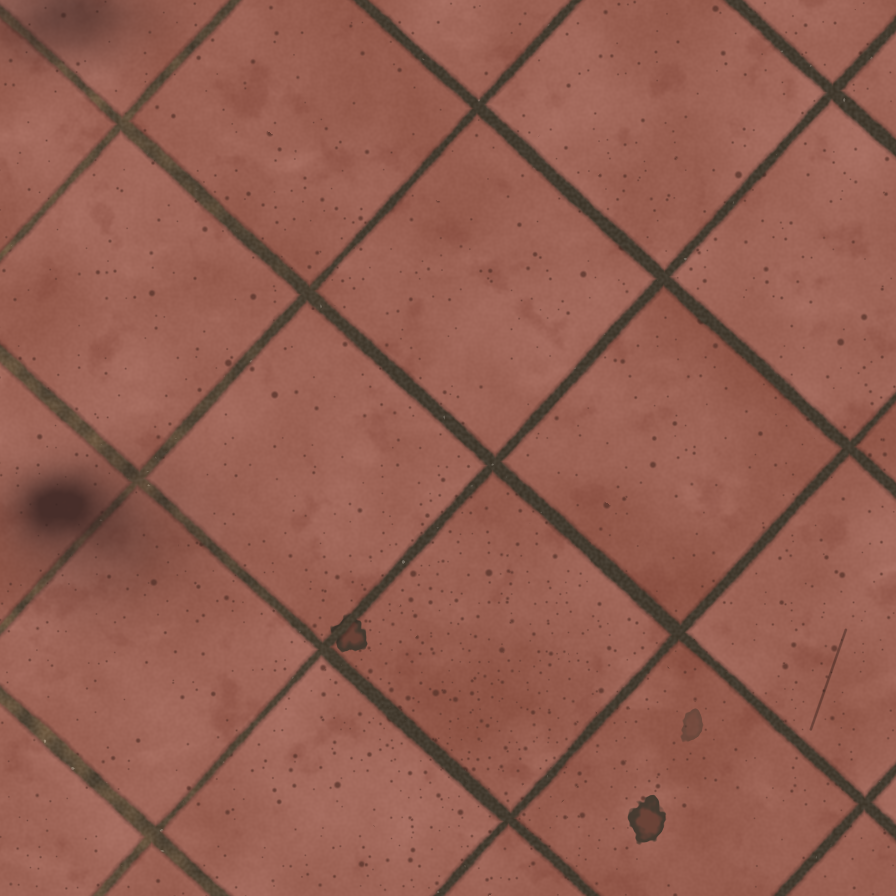
Write a WebGL 1 fragment shader that draws this texture.

```glsl
precision highp float;
// Worn terracotta floor tiles laid diagonally, with dark uneven joints, pits, chips and smudges.

uniform vec2 u_resolution;

#define TILE 0.281                      // side of one tile
#define ANGLE 0.7415                    // turn of the grid, radians
#define CORNER vec2(0.551, 0.483)       // one crossing of the joints
#define WIDE_JOINT 0.0068               // half widths of the two joint directions
#define THIN_JOINT 0.0048
#define PIT_DENSITY 0.10
#define CLAY_DARK vec3(0.560, 0.328, 0.270)
#define CLAY_PALE vec3(0.662, 0.434, 0.382)
#define CLAY_STAIN vec3(0.520, 0.285, 0.235)
#define GROUT vec3(0.235, 0.210, 0.172)
#define GROUT_OCHRE vec3(0.450, 0.360, 0.265)
#define SOOT vec3(0.225, 0.145, 0.135)

float hash(vec2 p) {
  vec3 q = fract(p.xyx * 0.1031);
  q += dot(q, q.yzx + 33.33);
  return fract((q.x + q.y) * q.z);
}

float cornerSlope(vec2 cell, vec2 offset) {
  float a = 6.2832 * hash(cell);
  return dot(vec2(cos(a), sin(a)), offset);
}

// Gradient noise, about -0.7 to 0.7
float noise(vec2 p) {
  vec2 i = floor(p), f = p - i, e = vec2(1.0, 0.0);
  vec2 s = f * f * f * (f * (f * 6.0 - 15.0) + 10.0);
  return mix(mix(cornerSlope(i, f), cornerSlope(i + e, f - e), s.x),
             mix(cornerSlope(i + e.yx, f - e.yx), cornerSlope(i + 1.0, f - 1.0), s.x), s.y);
}

float fbm(vec2 p) {
  float sum = 0.0, amp = 1.0;
  for (int i = 0; i < 5; i++) {
    sum += amp * noise(p);
    p = mat2(1.6, 1.2, -1.2, 1.6) * p + 3.7;
    amp *= 0.5;
  }
  return sum;
}

// Signed distance to the nearest joint; its width changes by segment and along its run
float joint(float across, float along, float halfWidth, float seed) {
  vec2 id = vec2(floor(across + 0.5), floor(along));
  float width = halfWidth * mix(0.68, 1.12, hash(id + seed));
  width += 0.0016 * noise(vec2(along * 7.0, id.x * 5.0 + seed + 0.37));
  float bend = 0.0018 * noise(vec2(along * 2.5, id.x * 3.0 + seed + 0.61));
  return abs((across - id.x) * TILE + bend) - width;
}

// Small round pits scattered at three sizes
float pits(vec2 p, float density, float px) {
  float cover = 0.0, scale = 38.0;
  for (int i = 0; i < 3; i++) {
    vec2 g = p * scale + float(i) * 17.3, cell = floor(g);
    vec2 center = 0.25 + 0.5 * vec2(hash(cell + 3.1), hash(cell + 8.7));
    float size = hash(cell + 21.4);
    float radius = mix(0.045, 0.14, size * size);
    float d = length(g - cell - center) - radius;
    float soft = px * scale + 0.025;
    cover = max(cover, step(hash(cell), density) * (1.0 - smoothstep(-soft, soft, d)));
    scale *= 1.55;
  }
  return cover;
}

// Ragged chip: x is the whole hollow, y its lit floor
vec2 chip(vec2 p, vec2 center, vec2 size) {
  float d = length((p - center) / size) + 0.45 * noise(p * 65.0) + 0.2 * noise(p * 150.0);
  return vec2(1.0 - smoothstep(0.85, 1.0, d), 1.0 - smoothstep(0.4, 0.75, d));
}

float smudge(vec2 p, vec2 center, vec2 size) {
  vec2 d = (p - center) / size;
  return exp(-dot(d, d));
}

void main() {
  float px = 1.0 / min(u_resolution.x, u_resolution.y);
  vec2 p = gl_FragCoord.xy * px;
  float c = cos(ANGLE), s = sin(ANGLE);
  vec2 grid = mat2(c, s, -s, c) * (p - CORNER) / TILE;
  vec2 tile = floor(grid);
  float grain = noise(p * 240.0);

  // Clay: clouds that break at each tile, stains, pale scuffs and grain
  vec2 q = p + 7.0 * vec2(hash(tile + 5.0), hash(tile + 9.0));
  float cloud = fbm(q * 6.0) + 0.45 * (hash(tile) - 0.5);
  vec3 color = mix(CLAY_DARK, CLAY_PALE, clamp(0.5 + 0.6 * cloud, -0.1, 1.2));
  color = mix(color, CLAY_STAIN, 0.42 * smoothstep(0.18, 0.6, fbm(q * 15.0 + 4.0)));
  color += 0.035 * smoothstep(0.2, 0.8, fbm(q * vec2(9.0, 16.0) + 11.0));
  color += 0.016 * grain + 0.012 * noise(p * 110.0);

  // Pits, thickest below the middle
  float density = PIT_DENSITY + 0.12 * noise(p * 5.0) + 0.36 * smudge(p, vec2(0.52, 0.22), vec2(0.15));
  color = mix(color, vec3(0.34, 0.20, 0.165), 0.75 * pits(p, density, px));

  // Chips and one scratch
  vec2 hollow = chip(p, vec2(0.723, 0.085), vec2(0.021, 0.027));
  hollow = max(hollow, chip(p, vec2(0.390, 0.291), vec2(0.019, 0.022)));
  hollow = max(hollow, 0.5 * chip(p, vec2(0.771, 0.190), vec2(0.014, 0.018)));
  color = mix(color, mix(GROUT, CLAY_DARK * 0.78, hollow.y * 0.8), hollow.x * 0.9);
  vec2 run = vec2(0.039, 0.111), from = p - vec2(0.905, 0.186);
  float scratch = length(from - run * clamp(dot(from, run) / dot(run, run), 0.0, 1.0));
  color *= 1.0 - 0.3 * (1.0 - smoothstep(0.0005, 0.0012 + px, scratch));

  // Joints: worn brown lip, then dark grout turning ochre towards the left
  float d = min(joint(grid.y, grid.x, WIDE_JOINT, 2.0), joint(grid.x, grid.y, THIN_JOINT, 40.0));
  d += 0.0011 * noise(p * 100.0) + 0.0006 * grain;
  color *= mix(0.80, 1.0, smoothstep(0.0, 0.0055, d));
  float ochre = (1.0 - smoothstep(0.05, 0.48, p.x)) * (0.5 + 0.8 * noise(grid * 11.0));
  vec3 grout = mix(GROUT, GROUT_OCHRE, clamp(ochre + 0.14, 0.0, 1.0)) + 0.055 * grain;
  grout += 0.2 * smoothstep(0.48, 0.62, noise(p * 130.0 + 9.0));
  color = mix(grout, color, smoothstep(-0.0009 - px, 0.0009 + px, d));

  // Soot over tiles and joints
  float soot = 0.72 * smudge(p, vec2(0.070, 0.434), vec2(0.048, 0.034));
  soot += 0.32 * smudge(p, vec2(0.110, 0.405), vec2(0.100, 0.075));
  soot += 0.50 * smudge(p, vec2(0.070, 0.985), vec2(0.085, 0.050));
  color = mix(color, SOOT, clamp(soot * (1.0 + 0.35 * fbm(p * 14.0)), 0.0, 0.85));

  gl_FragColor = vec4(color, 1.0);
}
```
